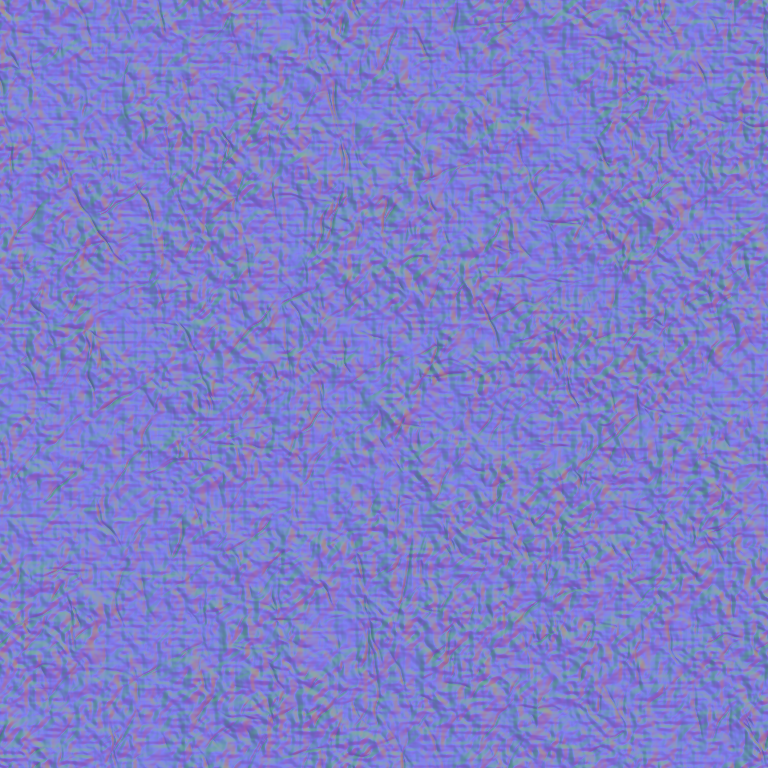
Give the GLSL for this texture map, as a Shadertoy shader.

```glsl
// Tangent-space normal map of scuffed, finely woven plaster.
// A tiling height field sums grain, thread streaks and ragged scratches;
// its slope is packed into red and green, its steepness lowers blue.

const float GRAIN_SLOPE   = 0.088;   // relief of the rounded grain
const float CREASE_SLOPE  = 0.075;   // relief of the diagonal creases
const float STEEP_SLOPE   = 0.085;   // relief of the upright creases
const float WEFT_SLOPE    = 0.115;   // horizontal threads
const float WARP_SLOPE    = 0.070;   // vertical threads
const float SCRATCH_SLOPE = 0.27;    // depth of a scratch over its width
const float SCRATCH_WIDTH = 0.0021;
const float CAVITY_SHADE  = 0.10;    // darkening inside scratches
const float GRAIN_WOBBLE  = 0.008;   // bending of the grain
const float EDGE_WOBBLE   = 0.008;   // raggedness of the scratches
const float SAMPLE_STEP   = 0.001;   // half span of the slope filter
const float TILT_LIMIT    = 0.19;    // steepest slope, approached softly
const float FLAT_BLUE     = 0.96;
const float BLUE_FALLOFF  = 1.60;    // blue lost per unit of tilt
const float SIDE_WEIGHT   = 1.45;    // sideways tilt costs more blue
const float BLUE_LEAN     = 0.25;    // extra blue on downward faces

vec3 hash3(vec2 cell, float seed) {
    vec3 q = fract(vec3(cell, seed + 0.37) * vec3(0.1031, 0.1030, 0.0973));
    q += dot(q, q.yxz + 33.33);
    return fract((q.xxy + q.yxx) * q.zyx);
}

// Value noise repeating over the unit square; freq must be whole numbers.
float noise(vec2 uv, vec2 freq, float seed) {
    vec2 p = uv * freq, i = floor(p), f = p - i;
    f = f * f * (3.0 - 2.0 * f);
    float a = hash3(mod(i, freq), seed).x;
    float b = hash3(mod(i + vec2(1, 0), freq), seed).x;
    float c = hash3(mod(i + vec2(0, 1), freq), seed).x;
    float d = hash3(mod(i + vec2(1, 1), freq), seed).x;
    return mix(mix(a, b, f.x), mix(c, d, f.x), f.y);
}

vec2 wobble(vec2 uv, float freq, float seed) {
    return vec2(noise(uv, vec2(freq), seed), noise(uv, vec2(freq), seed + 1.0)) - 0.5;
}

// Worn areas, 0 for smooth and 1 for rough.
float roughness(vec2 uv) {
    float n = 0.5 * noise(uv, vec2(11), 1.0) + 0.5 * noise(uv, vec2(29), 2.0);
    return smoothstep(0.25, 0.75, n);
}

// One tapered, slightly bent scratch per cell of a count x count grid.
float scratchLayer(vec2 uv, float count, float seed) {
    vec2 p = uv * count, home = floor(p);
    float groove = 0.0;
    for (int y = -1; y <= 1; y++)
    for (int x = -1; x <= 1; x++) {
        vec2 cell = home + vec2(x, y);
        vec3 place = hash3(mod(cell, count), seed);
        vec3 style = hash3(mod(cell, count), seed + 11.0);
        // Mostly steep strokes, about one in four lying flat
        float angle = place.z < 0.25 ? 0.2 + 0.9 * (style.x - 0.5)
                                     : 1.4 + 1.5 * (style.x - 0.5);
        vec2 along = vec2(cos(angle), sin(angle));
        vec2 d = p - cell - place.xy;
        d = vec2(dot(d, along), dot(d, vec2(-along.y, along.x)));
        d.y += (style.y - 0.5) * 0.6 * d.x * d.x;
        float halfLength = mix(0.4, 0.95, style.z);
        float taper = 1.0 - smoothstep(0.4 * halfLength, halfLength, abs(d.x));
        float across = d.y / (count * SCRATCH_WIDTH);
        float depth = mix(0.25, 1.0, fract(style.y * 7.0 + place.x));
        groove = max(groove, depth * taper * exp(-across * across));
    }
    return groove;
}

// Three sizes of scratch, ragged and worn through in places.
float scratches(vec2 uv, float rough) {
    vec2 bent = uv + EDGE_WOBBLE * wobble(uv, 53.0, 3.0);
    float longMarks = scratchLayer(bent, 8.0, 20.0);
    float midMarks = scratchLayer(bent, 17.0, 40.0);
    float shortMarks = scratchLayer(bent, 34.0, 60.0) * mix(0.2, 1.0, rough);
    float wear = smoothstep(0.1, 0.7, noise(uv, vec2(61), 5.0));
    return max(max(longMarks, midMarks), shortMarks) * mix(0.2, 1.0, wear);
}

float height(vec2 uv) {
    float rough = roughness(uv);
    vec2 q = uv + GRAIN_WOBBLE * wobble(uv, 31.0, 6.0);
    // Rounded grain at two sizes
    float grain = GRAIN_SLOPE * (noise(q, vec2(89), 8.0) / 89.0
                               + noise(q, vec2(167), 9.0) / 167.0);
    // Short creases: rising, falling and upright
    grain += CREASE_SLOPE * (noise(vec2(q.x - q.y, q.y), vec2(101, 53), 10.0)
                     + 0.7 * noise(vec2(q.x + q.y, q.y), vec2(101, 53), 11.0)) / 101.0;
    grain += STEEP_SLOPE * noise(q, vec2(127, 47), 14.0) / 127.0;
    // Threads of the weave
    float weave = WEFT_SLOPE * noise(uv, vec2(43, 230), 12.0) / 230.0
                + WARP_SLOPE * noise(uv, vec2(190, 23), 13.0) / 190.0;
    return grain * mix(0.65, 1.35, rough) + weave
         - SCRATCH_SLOPE * SCRATCH_WIDTH * scratches(uv, rough);
}

void mainImage(out vec4 fragColor, in vec2 fragCoord) {
    vec2 uv = fragCoord / iResolution.y;

    // Central differences, widened to a pixel on small canvases
    float s = max(SAMPLE_STEP, 0.5 / iResolution.y);
    vec2 dx = vec2(s, 0.0), dy = vec2(0.0, s);
    vec2 tilt = -vec2(height(uv + dx) - height(uv - dx),
                      height(uv + dy) - height(uv - dy)) / (2.0 * s);
    tilt /= sqrt(1.0 + dot(tilt, tilt) / (TILT_LIMIT * TILT_LIMIT));

    // Pack the tilt as a colour and shade the grooves
    float steepness = length(tilt * vec2(SIDE_WEIGHT, 1.0));
    float blue = FLAT_BLUE - BLUE_FALLOFF * steepness - BLUE_LEAN * tilt.y;
    vec3 color = vec3(0.5 + tilt, clamp(blue, 0.4, 1.0));
    color *= 1.0 - CAVITY_SHADE * scratches(uv, roughness(uv));
    fragColor = vec4(clamp(color, 0.0, 1.0), 1.0);
}
```
